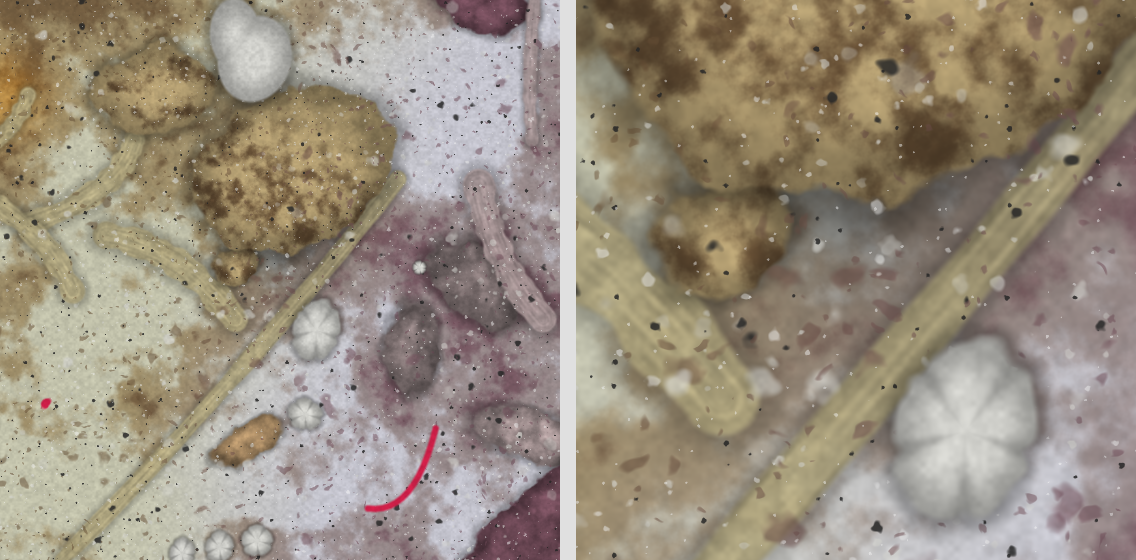
Left: the whole. Right: its middle third, enlarged.
This texture is drawn by a three.js fragment shader. Its source:

```glsl
#define WARM_PAPER vec3(.76, .76, .67)
#define COOL_PAPER vec3(.77, .77, .81)
#define TAN vec3(.6, .53, .38)
#define MAUVE vec3(.57, .51, .51)
#define UMBER vec3(.39, .3, .2)
#define PLUM vec3(.42, .28, .33)
#define STRAW vec3(.66, .62, .47)
#define SHELL vec3(.82, .82, .8)
#define FIBRE vec3(.8, .12, .28)
#define GRAIN .16
#define SOFT .003
varying vec2 vUv;

float hash(vec2 p) { return fract(sin(dot(p, vec2(127.1, 311.7))) * 43758.5453); }
float noise(vec2 p) {
  vec2 i = floor(p), f = fract(p), e = vec2(1, 0);
  f = f * f * (3. - 2. * f);
  return mix(mix(hash(i), hash(i + e), f.x), mix(hash(i + e.yx), hash(i + 1.), f.x), f.y);
}
float fbm(vec2 p) {
  float sum = 0., amp = .52;
  for (int i = 0; i < 5; i++) {
    sum += amp * noise(p);
    p = mat2(1.6, 1.2, -1.2, 1.6) * p + 7.3;
    amp *= .5;
  }
  return sum;
}
float glow(vec2 p, float x, float y, float r) {
  vec2 q = (p - vec2(x, y)) / r;
  return exp(-dot(q, q));
}
// Ellipse: centre in xy, radii in zw
float oval(vec2 p, vec4 e, float turn) {
  float s = sin(turn), k = cos(turn);
  return (length(mat2(k, -s, s, k) * (p - e.xy) / e.zw) - 1.) * min(e.z, e.w);
}
float fill(float d) { return 1. - smoothstep(-SOFT, SOFT, d); }
// Rounded body with a contact shadow
void lump(inout vec3 col, float d, float size, vec3 tint) {
  col *= .72 + .28 * smoothstep(0., size * .5, d);
  col = mix(col, tint * mix(1., .74, smoothstep(-size, 0., d)), fill(d));
}
// Small shell with radial creases
void shell(inout vec3 col, vec2 p, vec4 e) {
  vec2 q = p - e.xy;
  float crease = pow(abs(cos(2.5 * atan(q.y, q.x) + 20. * e.z)), 14.) * smoothstep(0., .5, length(q / e.zw));
  float d = oval(p, e, -.3) + .1 * e.z * (crease + noise(q * 90.) - .5);
  lump(col, d, e.z * .6, SHELL * (1. - .12 * crease));
}
// Distance to a curved strand and position along it
vec2 curve(vec2 p, vec2 a, vec2 b, vec2 c) {
  vec2 best = vec2(9, 0), from = a;
  for (int i = 1; i <= 12; i++) {
    float t = float(i) / 12.;
    vec2 to = mix(mix(a, b, t), mix(b, c, t), t), e = to - from;
    float h = clamp(dot(p - from, e) / dot(e, e), 0., 1.);
    float d = length(p - from - e * h);
    if (d < best.x) best = vec2(d, t + (h - 1.) / 12.);
    from = to;
  }
  return best;
}
void strand(inout vec3 col, vec2 p, vec2 a, vec2 b, vec2 c, float width, vec3 tint) {
  vec2 s = curve(p, a, b, c);
  float d = s.x - width * (.75 + .5 * noise(s.yy * 9. + a * 30.));
  float streak = noise(s * vec2(260, 14)) + .5 * noise(p * 110.);
  col *= .8 + .2 * smoothstep(0., width, d);
  col = mix(col, tint * (.8 + .22 * streak + .1 * smoothstep(0., width, -d)), .88 * fill(d));
}
// One random dot per cell: coverage and random key
vec2 scatter(vec2 p, float cells, float share) {
  vec2 g = p * cells, id = floor(g);
  float key = hash(id + cells), r = .1 + .16 * hash(id + 5.3);
  float d = length(fract(g) - .35 - .3 * vec2(hash(id + 3.1), hash(id + 8.7))) + .2 * (noise(g * 5.) - .5);
  return vec2((1. - smoothstep(r - .1, r + .06, d)) * step(key, share), key / share);
}
void main() {
  vec2 p = vUv, rough = p + .045 * (vec2(fbm(p * 17.), fbm(p * 17. + 40.)) - .5);
  float fine = fbm(p * 45.);
  float cool = smoothstep(.3, .75, p.x + .3 * (.55 - p.y) + .2 * (fbm(p * 4.) - .5));
  // Stained paper
  float dirt = fbm(p * 7. + 3.) + .35 * (fine - .5) + .28 * glow(p, .05, .98, .26)
    + .2 * glow(p, .86, .53, .14) + .14 * glow(p, .19, .27, .1) + .25 * glow(p, .04, .49, .06)
    - .2 * glow(p, .82, .84, .14) - .17 * glow(p, .32, .46, .16) - .15 * glow(p, .84, .34, .07);
  vec3 dark = mix(UMBER, PLUM, cool), col = mix(WARM_PAPER, COOL_PAPER, cool);
  col = mix(col, mix(TAN, MAUVE, cool), .9 * smoothstep(.41, .64, dirt));
  col = mix(col, dark, .75 * smoothstep(.65, .86, dirt));
  col += vec3(.12, .01, -.12) * glow(rough, 0., .83, .08);
  // Flat flakes and plum pieces
  vec3 crumb = vec3(.62 + .76 * fine), flake = MAUVE * crumb;
  lump(col, oval(rough, vec4(.96, .22, .11, .05), -.25), .03, flake * 1.12);
  lump(col, oval(rough, vec4(.97, .03, .2, .09), .75), .04, PLUM * crumb);
  lump(col, oval(rough, vec4(.86, 1, .1, .05), -.3), .03, PLUM * crumb);
  lump(col, oval(rough, vec4(.85, .49, .09, .055), -.7), .04, flake * .92);
  lump(col, oval(rough, vec4(.735, .38, .045, .075), -.15), .03, flake * .9);
  // Plant strands
  strand(col, p, vec2(.855, .67), vec2(.88, .53), vec2(.97, .43), .024, MAUVE * 1.12);
  strand(col, p, vec2(.955, 1), vec2(.94, .87), vec2(.95, .75), .011, MAUVE * 1.1);
  strand(col, p, vec2(.19, .58), vec2(.32, .56), vec2(.42, .43), .023, STRAW);
  strand(col, p, vec2(.05, .6), vec2(.21, .65), vec2(.24, .75), .02, STRAW);
  strand(col, p, vec2(-.02, .64), vec2(.09, .58), vec2(.13, .48), .019, STRAW);
  strand(col, p, vec2(-.02, .74), vec2(.03, .77), vec2(.05, .83), .014, STRAW);
  strand(col, p, vec2(.11, 0), vec2(.43, .32), vec2(.71, .68), .014, STRAW);
  // Earthy clumps
  vec3 earth = mix(UMBER, TAN * 1.2, smoothstep(.2, .62, fine + .25 * (p.y - .65)));
  float face = smoothstep(-.05, .1, dot(p - vec2(.54, .71), vec2(.5, .85)));
  col *= 1. - .35 * glow(p, .5, .57, .09);
  lump(col, oval(rough, vec4(.28, .84, .11, .075), .1), .05, earth);
  lump(col, oval(rough, vec4(.42, .53, .04, .035), .2), .025, earth);
  lump(col, oval(rough, vec4(.525, .7, .185, .14), .45), .06, mix(earth, TAN * (.9 + .4 * fine), face));
  lump(col, oval(rough, vec4(.443, .212, .066, .035), .5), .02, vec3(.66, .54, .39) * crumb);
  // Loose granules, grit and glints
  for (int i = 0; i < 3; i++) {
    float cells = 22. * exp2(float(i));
    vec2 pale = scatter(p + .31, cells, .08);
    col = mix(col, dark, .5 * scatter(rough + .57, cells, .14).x);
    col = mix(col, SHELL, pale.x * (.3 + .4 * pale.y));
    col = mix(col, vec3(.15), .85 * scatter(p + .83, cells * 1.7, .03).x);
    col = mix(col, vec3(.92), .5 * scatter(p + .13, cells * 3., .035).x);
  }
  // Pale shells
  shell(col, p, vec4(.565, .41, .042, .056));
  shell(col, p, vec4(.545, .26, .031, .028));
  shell(col, p, vec4(.749, .522, .012, .012));
  for (float k = 0.; k < 3.; k++) shell(col, p, vec4(.325 + .067 * k, .012 + .011 * k, .022 + .003 * k, .028));
  float body = oval(p, vec4(.455, .895, .065, .078), -.3), lobe = oval(p, vec4(.421, .937, .046, .066), .1);
  lump(col, min(body, lobe), .045, SHELL);
  // Red fibre and dot
  float thread = curve(p, vec2(.657, .092), vec2(.74, .08), vec2(.778, .235)).x - .0055;
  col = mix(col, FIBRE, fill(min(thread, length(rough - vec2(.078, .284)) - .009)));
  // Fine surface grain
  col *= 1. + GRAIN * (.6 * noise(p * 150.) + .4 * noise(p * 300.) - .5);
  gl_FragColor = vec4(col, 1);
}
```
